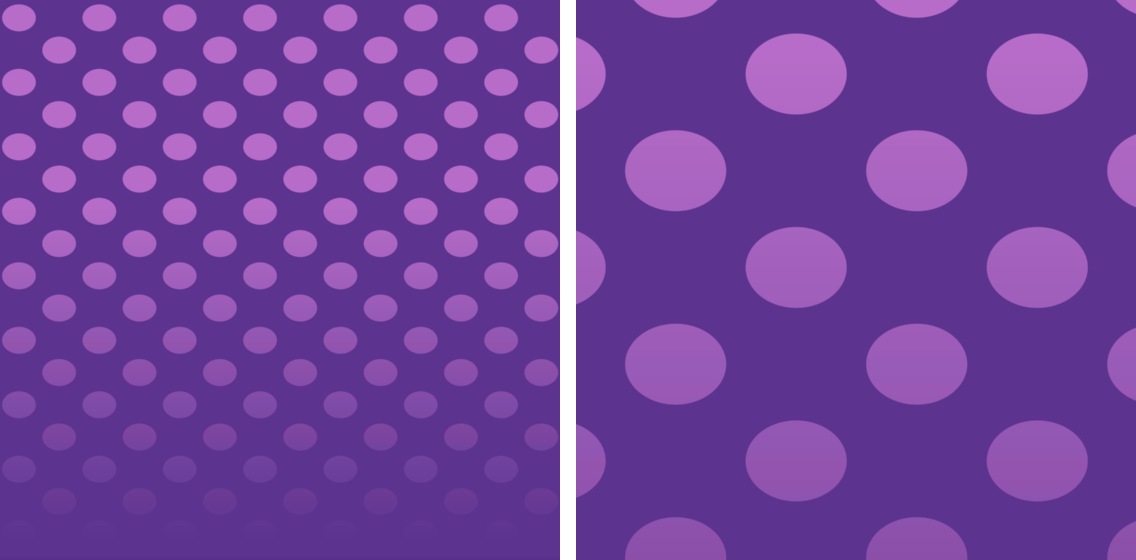
Left: the whole. Right: its middle third, enlarged.
Write a Shadertoy shader that draws this pattern.

```glsl
const vec3 VIOLET = vec3(0.36, 0.20, 0.56);
const vec3 ORCHID = vec3(0.715, 0.425, 0.785);

const vec2 PITCH = vec2(0.1435, 0.05758);        // dot spacing, row spacing
const vec2 FIRST_DOT = vec2(0.0339, 0.0319);     // offset from the upper left
const vec2 DOT_RADII = vec2(0.0301, 0.0241);
const vec2 FADE_RANGE = vec2(0.034, 0.635);      // heights of no and full colour

float hash(float n) {
    return fract(sin(n * 12.9898) * 43758.5453);
}

// Approximate signed distance to an axis-aligned ellipse
float ellipseDistance(vec2 p, vec2 radii) {
    float k = length(p / radii);
    float slope = length(p / (radii * radii));
    return k * (k - 1.0) / max(slope, 1e-4);
}

// Position relative to the nearest dot, with odd rows shifted half a pitch
vec2 staggeredCell(vec2 p, vec2 pitch) {
    float row = floor(p.y / pitch.y + 0.5);
    p.x -= 0.5 * pitch.x * mod(row, 2.0);
    p.y -= row * pitch.y;
    p.x -= pitch.x * floor(p.x / pitch.x + 0.5);
    return p;
}

// Slight warm or cool shift in horizontal strips
vec3 stripTint(float height, float strips, float strength) {
    float shift = hash(floor(height * strips)) - 0.5;
    return strength * shift * vec3(1.0, -0.3, -0.8);
}

void mainImage(out vec4 fragColor, in vec2 fragCoord) {
    vec2 uv = fragCoord / iResolution.xy;
    float pixel = 1.0 / min(iResolution.x, iResolution.y);

    // Staggered dots, counted down from the top
    vec2 fromTop = vec2(uv.x, 1.0 - uv.y) - FIRST_DOT;
    float d = ellipseDistance(staggeredCell(fromTop, PITCH), DOT_RADII);
    float dotMask = 1.0 - smoothstep(-pixel, pixel, d);

    // Dots dissolve into the ground toward the bottom
    float fade = clamp((uv.y - FADE_RANGE.x) / (FADE_RANGE.y - FADE_RANGE.x), 0.0, 1.0);
    vec3 dotColor = mix(VIOLET, ORCHID, fade);
    dotColor += stripTint(uv.y, 48.0, 0.04) * smoothstep(0.0, 0.1, fade) * (1.0 - fade);

    // Thin darker edge along the bottom
    vec3 ground = VIOLET * mix(0.95, 1.0, smoothstep(0.0, 0.008, uv.y));

    fragColor = vec4(mix(ground, dotColor, dotMask * step(0.001, fade)), 1.0);
}
```
